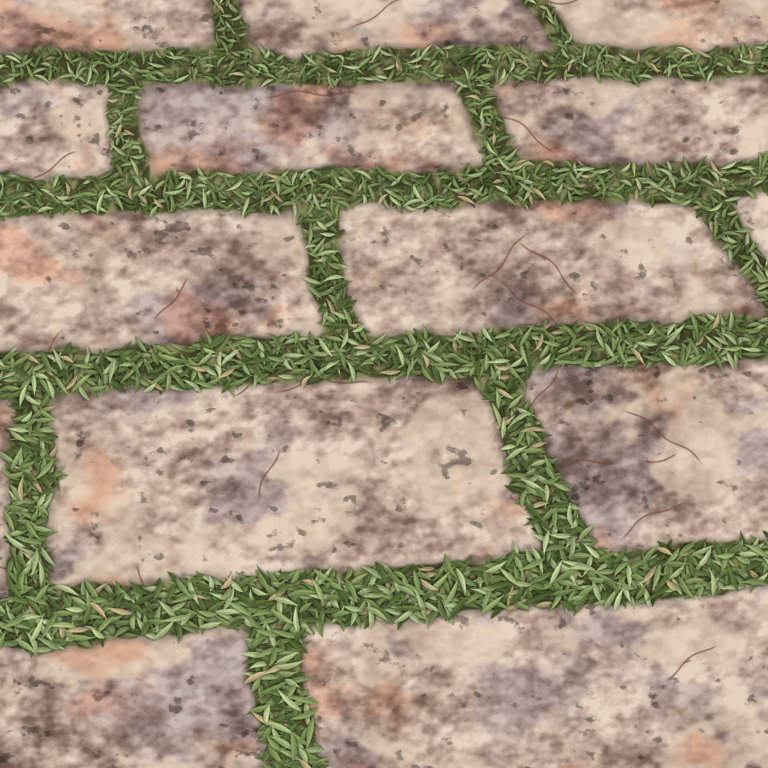
Reproduce this texture procedurally as a Shadertoy shader.

```glsl
// Rough tan paving stones in receding rows, with grass growing in the joints.

float hash(vec2 p) {
    return fract(sin(dot(p, vec2(127.1, 311.7))) * 43758.5453);
}

vec2 hash2(vec2 p) {
    return vec2(hash(p), hash(p + 37.3));
}

float noise(vec2 p) {
    vec2 i = floor(p), f = fract(p);
    f = f * f * (3.0 - 2.0 * f);
    return mix(mix(hash(i), hash(i + vec2(1, 0)), f.x),
               mix(hash(i + vec2(0, 1)), hash(i + vec2(1, 1)), f.x), f.y);
}

float fbm(vec2 p) {
    float sum = 0.0, amp = 0.53;
    for (int i = 0; i < 4; i++) {
        sum += amp * noise(p);
        p = mat2(1.6, 1.2, -1.2, 1.6) * p + 7.7;
        amp *= 0.5;
    }
    return sum;
}

// Distance to the edge of the joints, negative inside them
float jointDistance(vec2 p) {
    p += 0.014 * (vec2(noise(p * 13.0), noise(p * 13.0 + 40.0)) - 0.5);
    float y = p.y - 0.1 * (1.0 - p.y) * (p.x - 0.5);
    float depth = 2.0 - y;
    float row = 8.4 / depth + 0.26;
    float id = floor(row);
    float column = (p.x - 0.1) / (0.405 * depth)
                 - 0.5 * mod(id + 1.0, 2.0) - 0.16 * sin(1.3 * id - 7.1);
    float side = abs(fract(column + 0.5) - 0.5) * 0.405 * depth - 0.018 * depth;
    float bed = abs(fract(row + 0.5) - 0.5) * depth * depth / 8.4 - 0.02 * depth;
    float blend = max(0.02 - abs(side - bed), 0.0);
    return min(side, bed) - blend * blend / 0.08 + 0.012 * (noise(p * 34.0) - 0.5);
}

vec3 stoneColor(vec2 p) {
    vec2 g = p * vec2(1.0, 1.3);
    float blotch = fbm(g * 17.0 + 9.0);
    float tone = 0.56 + 0.9 * (fbm(g * 6.0) - 0.5) + 1.3 * (blotch - 0.5)
               + 1.5 * (fbm(g * 62.0) - 0.5);
    // Small relief lit from the upper left
    tone += 0.3 * (noise(g * 110.0) - noise(g * 110.0 + vec2(-0.4, 0.6)));
    vec3 col = mix(vec3(0.55, 0.46, 0.41), vec3(0.74, 0.65, 0.59), clamp(tone * 2.0, -0.4, 1.0));
    col = mix(col, vec3(0.89, 0.81, 0.74), clamp(tone * 2.0 - 1.0, 0.0, 1.1));
    // Worn cream patches, grey lichen and reddish stains
    float worn = smoothstep(0.56, 0.66, fbm(g * 10.0 + 31.0));
    col = mix(col, vec3(0.89, 0.81, 0.72), 0.6 * worn);
    float lichen = smoothstep(0.5, 0.65, fbm(g * 9.0 + 70.0));
    col *= mix(vec3(1), vec3(0.87, 0.87, 0.92), lichen * (1.0 - worn));
    col *= mix(vec3(1), vec3(1.0, 0.89, 0.84), smoothstep(0.58, 0.72, fbm(g * 8.0 + 120.0)));
    return col * (1.0 - 0.35 * smoothstep(0.68, 0.8, fbm(g * 48.0 + 15.0)));
}

// Thin bent twigs lying on the stones
vec3 addTwigs(vec3 col, vec2 p, float px) {
    for (float i = 0.0; i < 22.0; i++) {
        vec2 q = p - hash2(vec2(i, 3.0));
        float a = 6.28 * hash(vec2(i, 8.0));
        q = mat2(cos(a), -sin(a), sin(a), cos(a)) * q;
        float reach = 0.02 + 0.05 * hash(vec2(i, 12.0));
        q.y += (hash(vec2(i, 17.0)) - 0.5) * 7.0 * q.x * q.x + 0.003 * sin(q.x * 90.0 + i);
        float line = smoothstep(px, -px, abs(q.y) - 0.0011) * smoothstep(reach, reach * 0.7, abs(q.x));
        col = mix(col, vec3(0.45, 0.28, 0.23), 0.65 * line);
    }
    return col;
}

// Layers of tapered blades whose middles lie in the joints
vec3 addGrass(vec3 col, vec2 p, float px) {
    for (float layer = 0.0; layer < 9.0; layer++) {
        vec2 shift = hash2(vec2(layer, 5.0));
        vec2 cell = floor(p * 40.0 + shift);
        for (int k = 0; k < 9; k++) {
            vec2 id = cell + vec2(k % 3 - 1, 1 - k / 3);
            vec2 seed = id + layer * 71.0;
            vec2 middle = (id + hash2(seed) - shift) / 40.0;
            float size = 2.0 - middle.y;
            float a = 6.28 * hash(seed + 11.0);
            vec2 dir = normalize(vec2(cos(a), 0.75 * sin(a)));
            vec2 q = p - middle;
            q = vec2(dot(q, dir), dot(q, vec2(-dir.y, dir.x)));
            float t = q.x / (size * (0.006 + 0.006 * hash(seed + 23.0)));
            if (abs(t) > 1.0) continue;
            q.y += (hash(seed + 29.0) - 0.5) * 0.007 * t * t;
            float d = abs(q.y) - 0.0019 * size * (1.0 - t * t) * (1.0 - 0.4 * t);
            if (d > 0.004 || jointDistance(middle) > 0.004 * hash(seed + 3.0) - 0.005) continue;
            float kind = hash(seed + 41.0);
            vec3 blade = mix(vec3(0.31, 0.38, 0.19), vec3(0.5, 0.58, 0.35), smoothstep(0.0, 0.55, kind));
            blade = mix(blade, vec3(0.71, 0.77, 0.56), smoothstep(0.55, 1.0, kind));
            blade = mix(blade, vec3(0.74, 0.66, 0.5), step(0.93, hash(seed + 53.0)));
            blade *= 0.84 + 0.025 * layer + 0.1 * t + 0.07 * sign(q.y);
            col *= 1.0 - 0.28 * smoothstep(0.004, 0.0, d) * (1.0 - t * t);
            col = mix(col, blade, smoothstep(px, -px, d));
        }
    }
    return col;
}

void mainImage(out vec4 fragColor, in vec2 fragCoord) {
    vec2 p = fragCoord / iResolution.y;
    float px = 1.0 / iResolution.y;
    float d = jointDistance(p);
    vec3 col = addTwigs(stoneColor(p), p, px);

    // Shaded stone rim, then mossy soil under the grass
    col *= 1.0 - 0.2 * smoothstep(0.01, 0.0, d);
    vec3 soil = mix(vec3(0.27, 0.27, 0.16), vec3(0.53, 0.54, 0.36), smoothstep(0.3, 0.75, fbm(p * 75.0)));
    col = mix(col, soil, smoothstep(0.002, -0.004, d));
    if (d < 0.04) col = addGrass(col, p, px);
    fragColor = vec4(clamp(col, 0.0, 1.0), 1.0);
}
```
